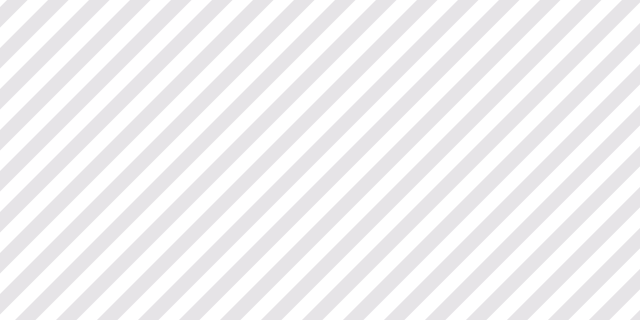
Give the GLSL for this pattern, as a Shadertoy shader.

```glsl
// Even diagonal stripes, pale grey on white, rising to the right at 45 degrees.
// A repeated signed distance to the nearest stripe edge is turned into
// antialiased coverage; lengths are in units of the canvas height.

const vec3 WHITE = vec3(1.0);
const vec3 PALE_GREY = vec3(0.902, 0.894, 0.906);

const float PERIOD = 0.1281;      // horizontal spacing of the stripes
const float FIRST_EDGE = 0.0221;  // first stripe edge, from the top left corner
const float GREY_SHARE = 0.5;     // part of each period that is grey

// Signed distance along one axis to repeated bands, negative inside
float bandDistance(float position, float period, float share) {
    float fromCentre = abs(fract(position / period - 0.5 * share + 0.5) - 0.5);
    return (fromCentre - 0.5 * share) * period;
}

// Coverage of a shape, smoothed over one pixel
float coverage(float signedDistance, float pixel) {
    return clamp(0.5 - signedDistance / pixel, 0.0, 1.0);
}

void mainImage(out vec4 fragColor, in vec2 fragCoord) {
    float pixel = 1.0 / iResolution.y;
    vec2 fromTopLeft = vec2(fragCoord.x, iResolution.y - fragCoord.y) * pixel;

    // Stripes follow lines of constant x + y, measured from the top left
    float diagonal = fromTopLeft.x + fromTopLeft.y - FIRST_EDGE;
    float stripe = bandDistance(diagonal, PERIOD, GREY_SHARE) * inversesqrt(2.0);

    vec3 colour = mix(WHITE, PALE_GREY, coverage(stripe, pixel));
    fragColor = vec4(colour, 1.0);
}
```
